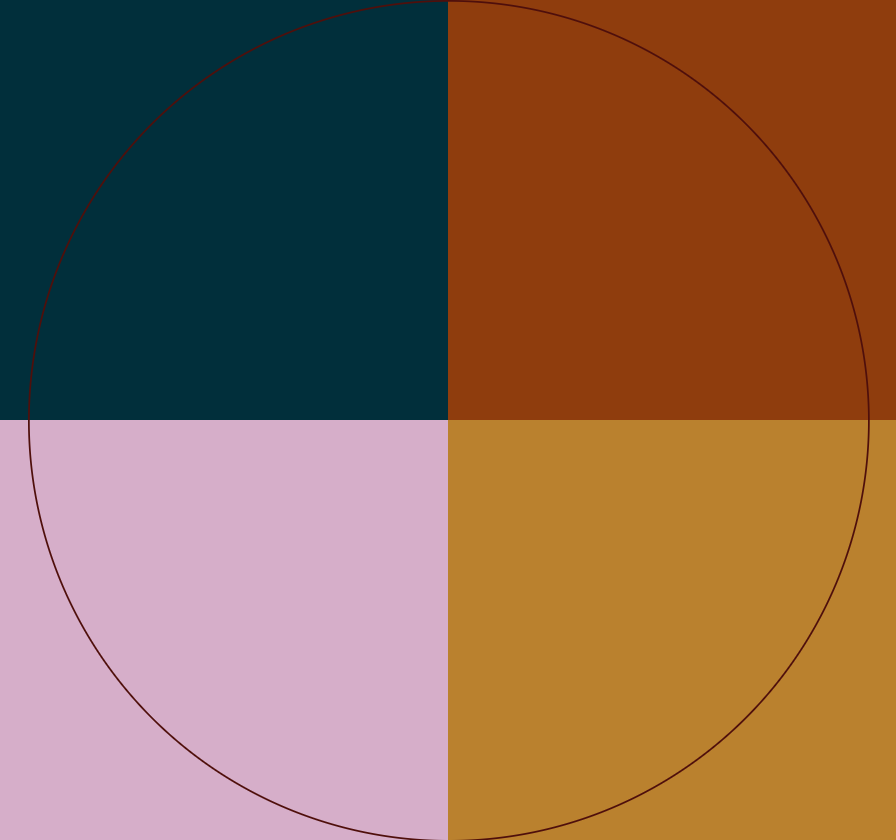
A WebGL 2 fragment shader for this background:

```glsl
#version 300 es
precision highp float;
// Four flat colour quadrants with a thin dark ring spanning the canvas height.

uniform vec2 u_resolution;
out vec4 fragColor;

const vec3 TEAL = vec3(0.004, 0.184, 0.231);
const vec3 RUST = vec3(0.561, 0.239, 0.051);
const vec3 PINK = vec3(0.839, 0.682, 0.788);
const vec3 OCHRE = vec3(0.729, 0.506, 0.180);
const vec3 RING = vec3(0.310, 0.060, 0.045);

// Lengths are fractions of the canvas height.
const float LINE_WIDTH = 1.0 / 480.0;
const float RING_RADIUS = 0.5;
const vec2 RING_CENTER = vec2(0.5, -0.5) * LINE_WIDTH;

// Antialiased coverage, rising from 0 to 1 across one pixel around zero.
float coverage(float signedDistance, float pixel) {
    return clamp(signedDistance / pixel + 0.5, 0.0, 1.0);
}

// Blend of four colours meeting at the origin.
vec3 quadrants(vec2 p, float pixel) {
    float right = coverage(p.x, pixel);
    float upper = coverage(p.y, pixel);
    return mix(mix(PINK, OCHRE, right), mix(TEAL, RUST, right), upper);
}

// Coverage of a circular outline.
float ring(vec2 p, float radius, float width, float pixel) {
    return coverage(0.5 * width - abs(length(p) - radius), pixel);
}

void main() {
    float pixel = 1.0 / u_resolution.y;
    vec2 p = (gl_FragCoord.xy - 0.5 * u_resolution) * pixel;

    vec3 color = quadrants(p, pixel);
    color = mix(color, RING, ring(p - RING_CENTER, RING_RADIUS, LINE_WIDTH, pixel));
    fragColor = vec4(color, 1.0);
}
```
